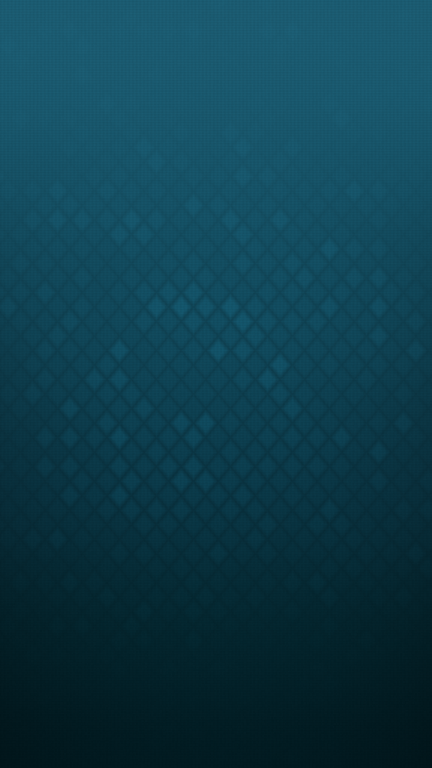
A Shadertoy shader for this background:

```glsl
// A teal fabric backdrop: a vertical gradient with shaded sides, quilted into diamonds.
// A skewed lattice gives each diamond its seam and random tint; gradient noise gathers
// the tints into soft patches, and a fine weave covers the cloth.

#define DIAMOND vec2(0.0322, 0.0378)  // diamond width and height, in canvas heights
#define ANCHOR vec2(0.268, 0.449)     // centre of one diamond
#define SEAM_DEPTH 0.10
#define TINT_DEPTH 0.11
#define WEAVE_DEPTH 0.045
#define WEAVE_COUNT 9.0               // threads per diamond side
#define SIDE_SHADE 0.20
#define PATCH_SCALE 9.0

const vec3 ABYSS  = vec3(0.006, 0.105, 0.130);
const vec3 DEEP   = vec3(0.015, 0.150, 0.185);
const vec3 MIDDLE = vec3(0.040, 0.220, 0.280);
const vec3 TEAL   = vec3(0.065, 0.290, 0.365);
const vec3 CREST  = vec3(0.105, 0.355, 0.440);

float hash(vec2 p) {
    vec3 q = fract(p.xyx * 0.1031);
    q += dot(q, q.yzx + 33.33);
    return fract((q.x + q.y) * q.z);
}

vec2 gradientAt(vec2 cell) {
    float angle = 6.2832 * hash(cell);
    return vec2(cos(angle), sin(angle));
}

float gradientNoise(vec2 p) {
    vec2 i = floor(p), f = fract(p);
    vec2 u = f * f * f * (f * (f * 6.0 - 15.0) + 10.0);
    vec2 e = vec2(0.0, 1.0);
    float low  = mix(dot(gradientAt(i), f),
                     dot(gradientAt(i + e.yx), f - e.yx), u.x);
    float high = mix(dot(gradientAt(i + e.xy), f - e.xy),
                     dot(gradientAt(i + e.yy), f - e.yy), u.x);
    return mix(low, high, u.y);
}

vec3 backdrop(float y) {
    vec3 color = mix(ABYSS, DEEP, smoothstep(0.0, 0.22, y));
    color = mix(color, MIDDLE, smoothstep(0.16, 0.38, y));
    color = mix(color, TEAL, smoothstep(0.32, 0.58, y));
    return mix(color, CREST, smoothstep(0.50, 1.0, y));
}

void mainImage(out vec4 fragColor, in vec2 fragCoord) {
    vec2 uv = fragCoord / iResolution.xy;
    vec2 p = fragCoord / iResolution.y;
    float side = abs(uv.x - 0.5) * 2.0;

    // Gradient, darker at the sides of the lower and middle parts
    vec3 color = backdrop(uv.y);
    float shadeBand = 1.0 - smoothstep(0.45, 0.90, uv.y);
    color *= 1.0 - SIDE_SHADE * side * side * shadeBand;

    // Diamond lattice: cell centres lie at whole numbers
    vec2 q = (p - ANCHOR) / DIAMOND;
    vec2 lattice = vec2(q.x + q.y, q.x - q.y);
    vec2 cell = floor(lattice + 0.5);
    vec2 local = abs(lattice - cell);
    float edge = 0.5 - max(local.x, local.y);
    float pixel = 1.0 / (iResolution.y * DIAMOND.x);

    // The quilting is clearest below the middle and fades outward
    float relief = smoothstep(0.08, 0.36, uv.y) * (1.0 - smoothstep(0.48, 0.92, uv.y));
    relief *= 1.0 - 0.55 * side * side;

    // Soft seam shadow with a thin stitched line
    float shadow = 1.0 - smoothstep(0.0, 0.24, edge);
    float stitch = 1.0 - smoothstep(0.015, 0.035 + pixel, edge);
    color *= 1.0 - SEAM_DEPTH * relief * (shadow + 0.35 * stitch);

    // Random diamond tints, stronger in scattered patches
    vec2 centre = ANCHOR + 0.5 * DIAMOND * vec2(cell.x + cell.y, cell.x - cell.y);
    float cloud = gradientNoise(centre * PATCH_SCALE);
    float random = hash(cell + 71.0);
    float tint = pow(random, 4.0) * 1.5 + cloud * 0.7 - 0.15;
    float body = smoothstep(0.0, 0.30, edge);
    color *= 1.0 + TINT_DEPTH * tint * body * (0.15 + 0.85 * relief);

    // Fine crossed threads, faded out when finer than the pixels
    vec2 thread = cos(6.2832 * WEAVE_COUNT * lattice);
    float visible = 1.0 - smoothstep(0.3, 0.7, pixel * WEAVE_COUNT);
    color *= 1.0 + WEAVE_DEPTH * thread.x * thread.y * visible;

    // Slight grain hides banding
    color += (hash(floor(p * 512.0)) - 0.5) * 0.006;
    fragColor = vec4(clamp(color, 0.0, 1.0), 1.0);
}
```
